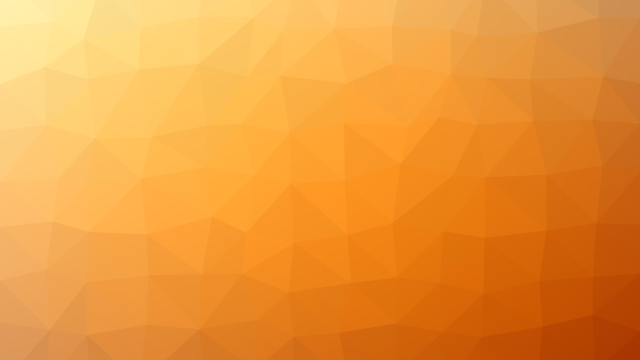
Reproduce this background procedurally as a Shadertoy shader.

```glsl
// Low-poly backdrop: a jittered lattice is split into triangles, and each one
// takes its tone from a smooth amber field, cream at top left, rust at bottom right.
// Triangles are blended by their pixel coverage, which smooths every edge.

const float TAU = 6.2831853;
const float COLUMNS = 13.0;        // lattice cells across the canvas
const float ROW_STEP = 0.1412;     // row height, in canvas heights
const float ROW_BASE = 0.0833;     // height of row zero
const vec2 JITTER = vec2(0.19, 0.17);   // random shift, in cells
const vec2 SWAY = vec2(0.14, 0.14);     // periodic shift, in cells
const float SWAY_PERIOD = 4.0;     // columns per sway
const float SWAY_PEAK = 8.2;       // column where the sway peaks
const float FLATNESS = 0.68;       // 1 = one flat tone per triangle
const float TONE_SPREAD = 0.035;   // random brightness per triangle

// Colour field: left, middle and right of the three levels
const vec3 CREAM = vec3(1.00, 0.95, 0.70);
const vec3 HONEY = vec3(1.00, 0.77, 0.42);
const vec3 TAN = vec3(0.78, 0.55, 0.33);
const vec3 PEACH = vec3(1.00, 0.78, 0.48);
const vec3 ORANGE = vec3(1.00, 0.61, 0.16);
const vec3 COPPER = vec3(0.78, 0.38, 0.08);
const vec3 CLAY = vec3(0.84, 0.58, 0.36);
const vec3 AMBER = vec3(0.83, 0.42, 0.08);
const vec3 RUST = vec3(0.64, 0.20, 0.01);

vec2 hash2(vec2 p) {
    vec3 q = fract(vec3(p.xyx) * vec3(0.1031, 0.1030, 0.0973));
    q += dot(q, q.yzx + 33.33);
    return fract((q.xx + q.yz) * q.zy);
}

// Quadratic curve through a, b and c at t = 0, 0.5 and 1
vec3 curve(vec3 a, vec3 b, vec3 c, float t) {
    return a * (1.0 - t) * (1.0 - 2.0 * t) + b * 4.0 * t * (1.0 - t)
         + c * t * (2.0 * t - 1.0);
}

vec3 colourField(vec2 uv) {
    uv = clamp(uv, 0.0, 1.0);
    vec3 low = curve(CLAY, AMBER, RUST, uv.x);
    vec3 mid = curve(PEACH, ORANGE, COPPER, uv.x);
    vec3 high = curve(CREAM, HONEY, TAN, uv.x);
    return clamp(curve(low, mid, high, uv.y), 0.0, 1.0);
}

// Lattice point in canvas heights; the outer columns stay on the canvas sides
vec2 latticePoint(vec2 id, vec2 cell) {
    float inner = step(0.5, id.x) * step(id.x, COLUMNS - 0.5);
    float sway = cos(TAU * (id.x - SWAY_PEAK) / SWAY_PERIOD);
    vec2 shift = JITTER * (2.0 * hash2(id + 17.0) - 1.0) + inner * SWAY * sway;
    shift.x *= inner;
    return (id + shift) * cell + vec2(0.0, ROW_BASE);
}

// Signed distance to the line a-b, positive on its left
float edgeDistance(vec2 p, vec2 a, vec2 b) {
    vec2 e = b - a, r = p - a;
    return (e.x * r.y - e.y * r.x) / length(e);
}

// Adds one counter-clockwise triangle, weighted by its pixel coverage
void addTriangle(inout vec4 sum, vec2 p, vec2 a, vec2 b, vec2 c, vec2 size) {
    float inside = min(edgeDistance(p, a, b),
                   min(edgeDistance(p, b, c), edgeDistance(p, c, a)));
    float coverage = clamp(0.5 + inside * iResolution.y, 0.0, 1.0);
    if (coverage <= 0.0) return;
    vec2 centre = (a + b + c) / 3.0;
    float tone = (hash2(floor(centre * 500.0)).x - 0.5) * TONE_SPREAD;
    vec3 colour = colourField(mix(p, centre, FLATNESS) / size) * (1.0 + tone);
    sum += vec4(colour, 1.0) * coverage;
}

void mainImage(out vec4 fragColor, in vec2 fragCoord) {
    vec2 size = vec2(iResolution.x / iResolution.y, 1.0);
    vec2 p = fragCoord / iResolution.y;
    vec2 cell = vec2(size.x / COLUMNS, ROW_STEP);
    vec2 home = floor((p - vec2(0.0, ROW_BASE)) / cell);
    vec4 sum = vec4(0.0);

    // Cells near the pixel, each cut along its shorter diagonal
    for (int y = -1; y <= 1; y++) {
        for (int x = -1; x <= 1; x++) {
            vec2 id = home + vec2(x, y);
            vec2 a = latticePoint(id, cell);
            vec2 b = latticePoint(id + vec2(1.0, 0.0), cell);
            vec2 c = latticePoint(id + vec2(1.0, 1.0), cell);
            vec2 d = latticePoint(id + vec2(0.0, 1.0), cell);
            if (distance(a, c) < distance(b, d)) {
                addTriangle(sum, p, a, b, c, size);
                addTriangle(sum, p, a, c, d, size);
            } else {
                addTriangle(sum, p, a, b, d, size);
                addTriangle(sum, p, b, c, d, size);
            }
        }
    }

    vec3 colour = sum.a > 0.001 ? sum.rgb / sum.a : colourField(p / size);
    fragColor = vec4(clamp(colour, 0.0, 1.0), 1.0);
}
```
